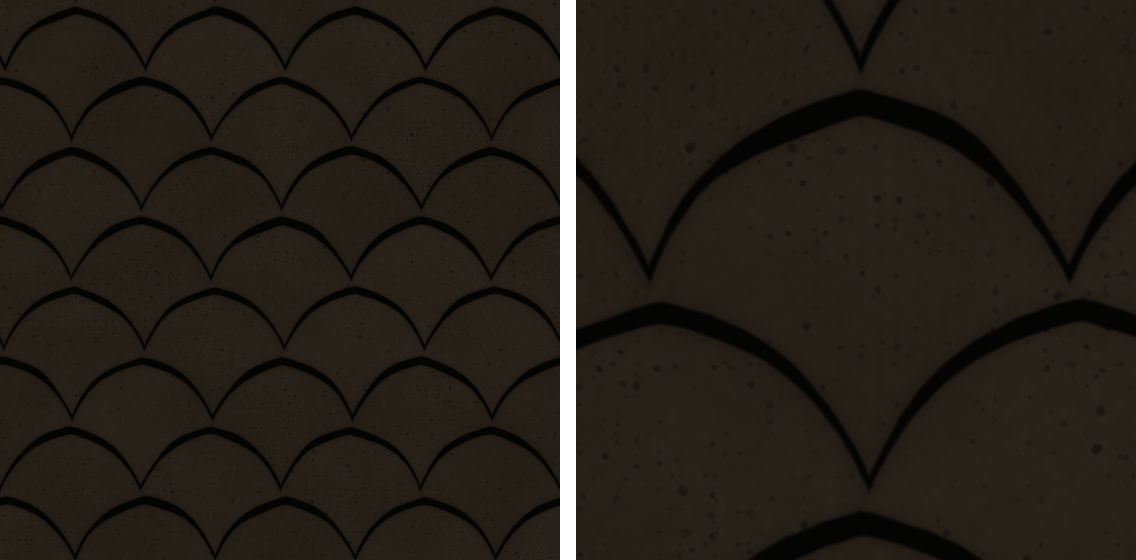
Left, the full canvas; right, a detail of the centre.
This pattern is drawn by a three.js fragment shader. Its source:

```glsl
// Dark clay fish-scale tiles: staggered pointed arches with black grooves and pitted faces.
varying vec2 vUv;

const vec2 REPEATS = vec2(4.0, 8.0);      // scales across, rows up
const vec2 OFFSET = vec2(0.005, 0.006);   // shift right, drop from the top edge
const float APEX = 0.09;                  // arch top, as a share of the row
const float RISE = 0.83;                  // arch height, as a share of the row
const float CURL = 3.7;                   // how sharply the arch turns down
const float GROOVE_APEX = 0.0066;         // groove half widths
const float GROOVE_TIP = 0.0022;
const float EDGE = 0.0015;                // edge softness
const float WOBBLE = 0.005;               // hand-drawn drift
const float ROW_JITTER = 0.05;            // sideways drift, in scale widths
const vec3 FACE = vec3(0.162, 0.133, 0.102);
const vec3 FACE_DARK = vec3(0.130, 0.102, 0.072);
const vec3 GROOVE = vec3(0.016, 0.015, 0.013);
const vec3 PIT = vec3(0.075, 0.060, 0.045);

float hash(vec2 p) {
  return fract(sin(dot(p, vec2(127.1, 311.7))) * 43758.5);
}

vec2 hash2(vec2 p) {
  return vec2(hash(p), hash(p + 57.3));
}

float corner(vec2 cell, vec2 offset, float period) {
  float angle = 6.2832 * hash(mod(cell, period));
  return dot(vec2(cos(angle), sin(angle)), offset);
}

// Gradient noise that wraps at the canvas edge
float noise(vec2 uv, float period) {
  vec2 p = uv * period;
  vec2 i = floor(p), f = fract(p);
  vec2 s = f * f * f * (f * (f * 6.0 - 15.0) + 10.0);
  vec2 e = vec2(1.0, 0.0);
  float low = mix(corner(i, f, period), corner(i + e.xy, f - e.xy, period), s.x);
  float high = mix(corner(i + e.yx, f - e.yx, period), corner(i + e.xx, f - e.xx, period), s.x);
  return mix(low, high, s.y);
}

// Position along a row in scale widths, staggered on odd rows
float along(float x, float row) {
  float r = mod(row, REPEATS.y);
  float jitter = (hash(vec2(r, 4.7)) - 0.5) * ROW_JITTER;
  return (x - OFFSET.x) * REPEATS.x + 0.5 * mod(r, 2.0) - jitter;
}

vec2 scaleId(float x, float row) {
  return mod(vec2(floor(along(x, row)), row), REPEATS);
}

// One irregular pit in some cells of a grid
float pits(vec2 uv, float grid, float share, float size) {
  vec2 p = uv * grid;
  vec2 cell = mod(floor(p), grid);
  vec2 center = 0.3 + 0.4 * hash2(cell + 11.0);
  float radius = size * mix(0.4, 1.0, hash(cell + 23.0));
  float soft = EDGE * grid * 0.6;
  float shape = 1.0 - smoothstep(radius - soft, radius + soft, length(fract(p) - center));
  return shape * step(hash(cell + 37.0), share) * mix(0.4, 1.0, hash(cell + 41.0));
}

void main() {
  // Arch outline in its row
  vec2 uv = vUv + WOBBLE * vec2(noise(vUv, 8.0), noise(vUv + 0.37, 8.0));
  float down = (1.0 - OFFSET.y - uv.y) * REPEATS.y;
  float row = floor(down);
  float x = fract(along(uv.x, row)) - 0.5;
  float u = sqrt(4.0 * x * x + 0.002);
  float arch = APEX + RISE * (0.4 * u + 0.6 * pow(u, CURL));
  float slope = RISE * (0.4 + 0.6 * CURL * pow(u, CURL - 1.0)) * 2.0 * REPEATS.x / REPEATS.y;
  float dist = (fract(down) - arch) / REPEATS.y / sqrt(1.0 + slope * slope);

  // Groove, tapering to the tips
  vec2 arcId = scaleId(uv.x, row);
  float rowWeight = mix(0.85, 1.2, hash(vec2(mod(row, REPEATS.y), 9.1)));
  float weight = rowWeight * mix(0.9, 1.15, hash(arcId + 3.0)) * (1.0 + 0.3 * noise(vUv, 16.0));
  float halfWidth = weight * mix(GROOVE_APEX, GROOVE_TIP, smoothstep(0.3, 1.0, u));
  float outside = abs(dist) - halfWidth + 0.0008 * noise(vUv, 64.0);
  float groove = 1.0 - smoothstep(-EDGE, EDGE, outside);
  float shade = 0.22 * exp(-max(outside, 0.0) / 0.004);

  // Face tone of the scale in front
  vec2 id = scaleId(uv.x, dist > 0.0 ? row : row - 1.0);
  float mottle = noise(vUv, 7.0) + 0.5 * noise(vUv, 19.0) + 0.35 * noise(vUv, 53.0);
  float tone = 0.22 + 0.38 * mottle + 0.35 * (hash(id + 5.0) - 0.5);
  vec3 color = mix(FACE, FACE_DARK, clamp(tone, 0.0, 1.0));
  color *= 1.0 + 0.07 * noise(vUv, 180.0) + 0.05 * noise(vUv, 96.0);

  // Pits, denser in patches
  vec2 ragged = vUv + 0.0015 * vec2(noise(vUv, 150.0), noise(vUv + 0.61, 150.0));
  float patches = smoothstep(-0.4, 0.5, noise(vUv, 6.0) + 0.4 * (hash(id + 8.0) - 0.5));
  float pitting = pits(ragged, 44.0, 0.05 + 0.18 * patches, 0.15);
  pitting = max(pitting, pits(ragged + 0.013, 90.0, 0.06 + 0.26 * patches, 0.2));
  pitting = max(pitting, 0.7 * pits(ragged + 0.007, 150.0, 0.08 + 0.25 * patches, 0.24));
  color = mix(color, PIT, 0.75 * pitting);

  color = mix(color * (1.0 - shade), GROOVE, groove);
  gl_FragColor = vec4(color, 1.0);
}
```
